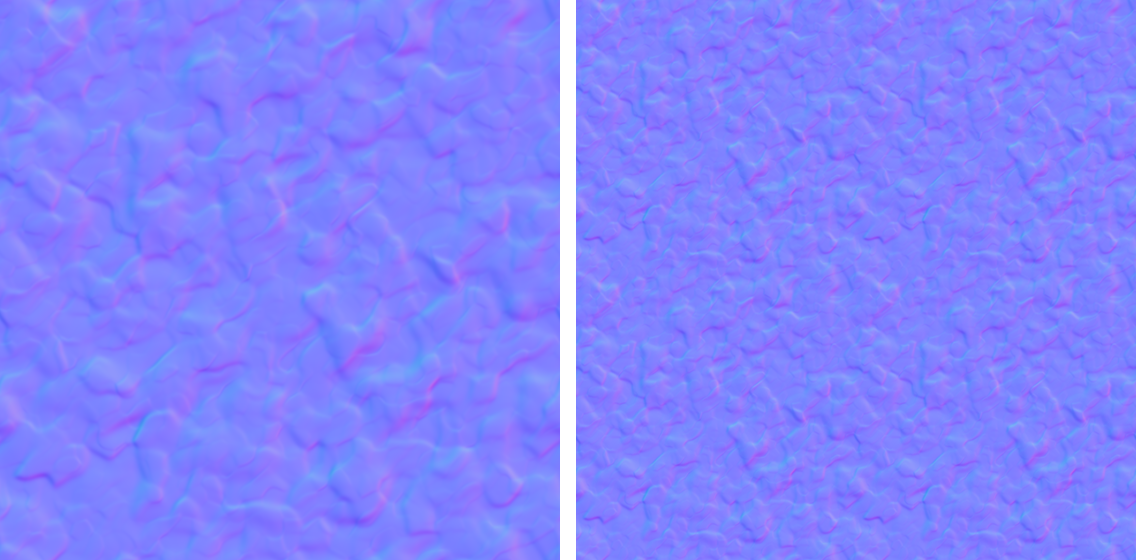
Left: one tile. Right: repeated 2 by 2.
A three.js fragment shader for this texture map:

```glsl
// Tangent-space normal map of a lumpy, softly rounded surface that tiles.
// Three layers of wrapped soft cellular noise form uneven plateaus, leaning
// along the rising diagonal; finite differences turn the height into normals.
varying vec2 vUv;

const float TAU = 6.2831853;

vec3 hash3(vec2 cell) {
  vec3 q = fract(vec3(cell.xyx) * vec3(0.1031, 0.1030, 0.0973));
  q += dot(q, q.yxz + 33.33);
  return fract((q.xxy + q.yzz) * q.zyx);
}

// Blended cell levels plus shallow domes, repeating every `count` cells
float softCells(vec2 uv, float count, float seed) {
  vec2 p = uv * count;
  vec2 base = floor(p - 0.5);
  float total = 0.0;
  float level = 0.0;
  for (int j = -1; j <= 2; j++) {
    for (int i = -1; i <= 2; i++) {
      vec2 cell = base + vec2(float(i), float(j));
      vec3 rnd = hash3(mod(cell, count) + seed);
      vec2 d = cell + 0.1 + 0.8 * rnd.xy - p;
      // Skewed metric: cells grow a little longer towards the upper right
      float dist2 = d.x * d.x + 1.05 * d.y * d.y - 0.4 * d.x * d.y;
      float weight = exp(-6.5 * dist2);
      total += weight;
      level += weight * rnd.z * (0.4 + 0.6 * rnd.z);
    }
  }
  float dome = log(total) / 6.5;
  return (1.15 * level / total + 0.3 * dome) / count;
}

// Whole-number sine waves bend the straight cell borders
vec2 warp(vec2 uv) {
  vec2 bend = 0.005 * sin(TAU * vec2(dot(uv, vec2(3.0, 7.0)), dot(uv, vec2(8.0, -3.0))) + vec2(0.4, 2.1));
  bend += 0.0018 * sin(TAU * vec2(dot(uv, vec2(-9.0, 16.0)), dot(uv, vec2(17.0, 6.0))) + vec2(1.7, 4.0));
  return uv + bend;
}

float height(vec2 uv) {
  vec2 p = warp(uv);
  return 0.078 * softCells(p, 12.0, 3.0)
       + 0.074 * softCells(p + 0.37, 21.0, 57.0)
       + 0.034 * softCells(p + 0.71, 37.0, 131.0);
}

void main() {
  // Slope across a small step of the canvas
  float stepSize = 0.0035;
  float here = height(vUv);
  vec2 slope = vec2(height(vUv + vec2(stepSize, 0.0)) - here,
                    height(vUv + vec2(0.0, stepSize)) - here) / stepSize;

  // Pack the normal into colour, with a slight lean upwards
  vec3 normal = normalize(vec3(vec2(0.006, 0.016) - slope, 1.0));
  gl_FragColor = vec4(0.5 + 0.5 * normal, 1.0);
}
```
